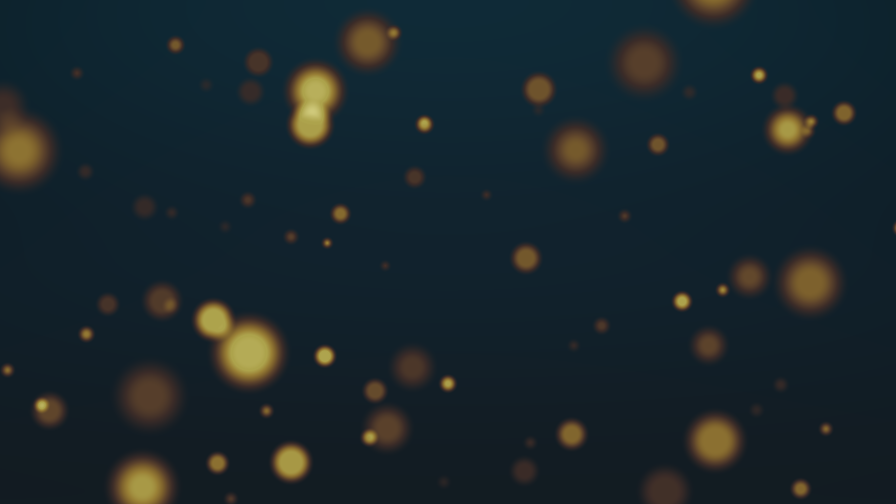
Reproduce this background procedurally as a Shadertoy shader.

```glsl
// Golden out-of-focus light discs scattered over a dark teal gradient.

// Backdrop
const vec3 SKY_TOP    = vec3(0.060, 0.165, 0.215);
const vec3 SKY_MIDDLE = vec3(0.066, 0.135, 0.178);
const vec3 SKY_BOTTOM = vec3(0.072, 0.108, 0.134);
const float VIGNETTE  = 0.18;

// Light ramp, from faint to intense
const vec3 UMBER = vec3(0.23, 0.17, 0.155);
const vec3 BROWN = vec3(0.36, 0.26, 0.17);
const vec3 OCHRE = vec3(0.49, 0.38, 0.175);
const vec3 GOLD  = vec3(0.60, 0.50, 0.21);
const vec3 STRAW = vec3(0.68, 0.64, 0.30);
const vec3 CREAM = vec3(0.84, 0.82, 0.52);

// Discs; lengths are fractions of the canvas height
const int COLUMNS = 12;
const int ROWS    = 7;
const float JITTER        = 2.0;   // in grid cells
const float RADIUS_MIN    = 0.008;
const float RADIUS_MAX    = 0.058;
const float RADIUS_BIAS   = 2.7;   // higher gives more small discs
const float ENERGY_MIN    = 0.14;
const float ENERGY_MAX    = 1.10;
const float ENERGY_BIAS   = 1.5;   // higher gives more dim discs
const float LARGE_BOOST   = 0.22;  // extra energy of the largest discs
const float BLUR_MIN      = 0.009;
const float SOFTNESS_MIN  = 0.28;  // edge half-width relative to radius
const float SOFTNESS_MAX  = 0.60;
const float LARGE_SOFTEN  = 0.25;  // extra softness of the largest discs
const float CENTER_SHRINK = 0.55;  // disc scale in the middle of the canvas

float hash(float n) {
    return fract(sin(n * 12.9898 + 4.137) * 43758.5453);
}

// Position of x between a and b, clamped to 0..1
float ramp(float a, float b, float x) {
    return clamp((x - a) / (b - a), 0.0, 1.0);
}

vec3 backdrop(vec2 uv) {
    vec3 color = mix(SKY_BOTTOM, SKY_MIDDLE, smoothstep(0.0, 0.55, uv.y));
    color = mix(color, SKY_TOP, smoothstep(0.5, 1.0, uv.y));
    float side = abs(uv.x - 0.5) * 2.0;
    return color * (1.0 - VIGNETTE * side * side * uv.y);
}

// Light energy of one disc at point p
float discEnergy(vec2 p, int index, float aspect) {
    float id = float(index);
    float seed = id * 5.0;

    // Jittered grid position, in 0..1
    vec2 cell = vec2(float(index % COLUMNS), float(index / COLUMNS));
    vec2 offset = vec2(hash(seed), hash(seed + 1.0)) - 0.5;
    vec2 place = (cell + 0.5 + JITTER * offset) / vec2(float(COLUMNS), float(ROWS));

    // Golden-ratio steps spread the sizes evenly over their range
    float size = pow(fract(id * 0.618034 + 0.3), RADIUS_BIAS);
    float radius = mix(RADIUS_MIN, RADIUS_MAX, size);
    radius *= mix(CENTER_SHRINK, 1.0, smoothstep(0.05, 0.35, length(place - 0.5)));

    float energy = mix(ENERGY_MIN, ENERGY_MAX, pow(hash(seed + 2.0), ENERGY_BIAS));
    energy += LARGE_BOOST * size;
    float softness = mix(SOFTNESS_MIN, SOFTNESS_MAX, hash(seed + 3.0));
    softness += LARGE_SOFTEN * size;
    float blur = max(BLUR_MIN, radius * softness);

    float d = length(p - place * vec2(aspect, 1.0));
    return energy * (1.0 - smoothstep(radius - blur, radius + blur, d));
}

// Tints the backdrop by light energy, so that soft rims turn brown
vec3 lightColor(vec3 base, float energy) {
    vec3 color = mix(base, UMBER, ramp(0.0, 0.25, energy));
    color = mix(color, BROWN, ramp(0.25, 0.45, energy));
    color = mix(color, OCHRE, ramp(0.45, 0.65, energy));
    color = mix(color, GOLD,  ramp(0.65, 0.85, energy));
    color = mix(color, STRAW, ramp(0.85, 1.05, energy));
    return mix(color, CREAM, ramp(1.10, 1.60, energy));
}

void mainImage(out vec4 fragColor, in vec2 fragCoord) {
    vec2 uv = fragCoord / iResolution.xy;
    float aspect = iResolution.x / iResolution.y;
    vec2 p = uv * vec2(aspect, 1.0);

    float energy = 0.0;
    for (int i = 0; i < COLUMNS * ROWS; i++) {
        energy += discEnergy(p, i, aspect);
    }

    fragColor = vec4(lightColor(backdrop(uv), energy), 1.0);
}
```
